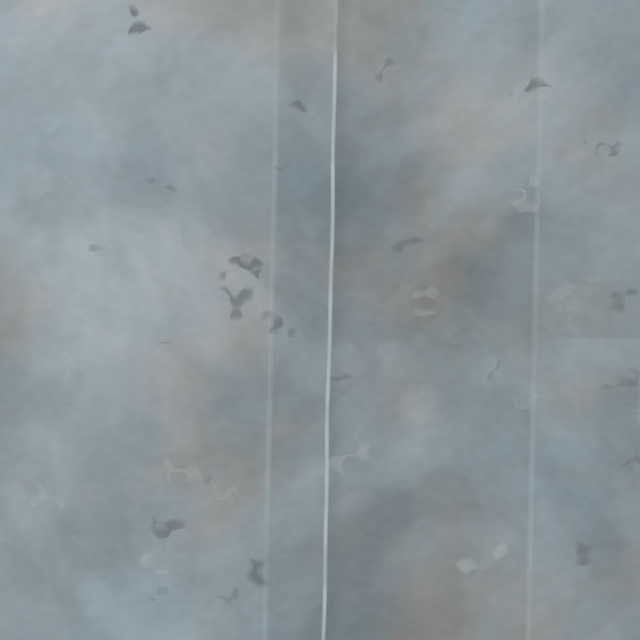
This texture is drawn by a three.js fragment shader. Its source:

```glsl
varying vec2 vUv;

const vec3 DARK_SLATE = vec3(0.485, 0.525, 0.540);
const vec3 LIGHT_SLATE = vec3(0.595, 0.640, 0.662);
const vec3 WARM_TINT = vec3(0.030, -0.002, -0.020);
const vec3 COOL_TINT = vec3(-0.014, 0.002, 0.016);
const vec3 SEAM_COLOR = vec3(0.665, 0.715, 0.725);
const vec3 STAIN_COLOR = vec3(0.36, 0.39, 0.41);
const vec3 CHIP_COLOR = vec3(0.66, 0.69, 0.69);

const float LEAN = 0.021;         // sideways drift of the seams over the height
const float GROOVE_X = 0.505;
const float GROOVE_WIDTH = 0.0036;
const float GROOVE_TOP = 0.92;
const float LAP_X = 0.414;        // first faint overlap
const float LAP_PITCH = 0.411;
const float LAP_WIDTH = 0.005;
const float JOINT_Y = 0.472;
const float CLOUD_SCALE = 4.5;
const float CLOUD_AMOUNT = 1.7;
const float GRAIN_AMOUNT = 0.13;
const float STAIN_CELLS = 8.0;
const float CHIP_CELLS = 6.0;

vec2 hash2(vec2 p) {
  vec3 q = fract(p.xyx * vec3(0.1031, 0.1030, 0.0973));
  q += dot(q, q.yzx + 33.33);
  return fract((q.xx + q.yz) * q.zy);
}

// Blended cellular noise: a weighted mean of jittered cell values
float cellNoise(vec2 p) {
  vec2 cell = floor(p);
  float total = 0.0;
  float weights = 0.0;
  for (int j = -1; j <= 1; j++) {
    for (int i = -1; i <= 1; i++) {
      vec2 id = cell + vec2(float(i), float(j));
      vec2 d = p - id - 0.15 - 0.7 * hash2(id);
      float w = exp(-6.0 * dot(d, d));
      total += w * hash2(id + 71.0).x;
      weights += w;
    }
  }
  return total / weights - 0.5;
}

float clouds(vec2 p) {
  float sum = 0.0;
  float amp = 0.5;
  for (int i = 0; i < 5; i++) {
    sum += amp * cellNoise(p);
    p = mat2(1.6, 1.2, -1.2, 1.6) * p + 17.3;
    amp *= 0.58;
  }
  return sum;
}

// Sparse ragged blots, one at most per cell
float blots(vec2 uv, float cells, float chance, float radius, float seed) {
  vec2 p = uv * cells + 0.35 * vec2(cellNoise(uv * 45.0), cellNoise(uv * 45.0 + 9.0));
  vec2 cell = floor(p);
  float mask = 0.0;
  for (int j = -1; j <= 1; j++) {
    for (int i = -1; i <= 1; i++) {
      vec2 id = cell + vec2(float(i), float(j));
      vec2 rnd = hash2(id + seed);
      vec2 d = (p - id - hash2(id + seed + 37.0)) * vec2(0.75, 1.2);
      float size = radius * cells * mix(0.6, 1.2, rnd.y);
      float blot = 1.0 - smoothstep(0.25 * size, size, length(d));
      mask = max(mask, blot * step(rnd.x, chance) * mix(0.35, 1.0, rnd.y));
    }
  }
  return mask;
}

float line(float d, float width) {
  return 1.0 - smoothstep(0.3 * width, 1.3 * width, abs(d));
}

void main() {
  vec2 uv = vUv;
  float x = uv.x - LEAN * uv.y;
  float lastLap = LAP_X + LAP_PITCH;
  float pastLap = smoothstep(-0.004, 0.004, x - LAP_X);
  float pastGroove = smoothstep(-0.002, 0.003, x - GROOVE_X);
  float pastLast = smoothstep(-0.003, 0.004, x - lastLap);

  // Sheet tones, each lit differently from bottom to top
  float tone = mix(0.52, 0.90, uv.y) + 0.22 * (0.4 - uv.x) * uv.y;
  tone = mix(tone, mix(0.26, 0.66, uv.y), pastLap);
  tone = mix(tone, mix(0.20, 0.38, uv.y), pastGroove);
  tone = mix(tone, mix(0.32, 0.62, uv.y), pastLast);

  // Mottling and fine grain
  vec2 warp = 0.04 * vec2(sin(9.0 * uv.y + 3.0 * uv.x), sin(8.0 * uv.x - 4.0 * uv.y));
  tone += CLOUD_AMOUNT * clouds((uv + warp) * CLOUD_SCALE);
  tone += GRAIN_AMOUNT * cellNoise(uv * vec2(75.0, 110.0));

  // Short cross joint with a paler edge below it
  float below = JOINT_Y - uv.y;
  float joint = smoothstep(-0.002, 0.004, below) * (1.0 - smoothstep(0.02, 0.10, below));
  tone += 0.30 * joint * smoothstep(0.03, 0.07, x - lastLap);

  vec3 color = mix(DARK_SLATE, LIGHT_SLATE, tone);
  float hue = clouds(uv * 3.2 + 41.0);
  color += WARM_TINT * smoothstep(0.02, 0.24, hue) + COOL_TINT * smoothstep(0.02, 0.24, -hue);

  // Stains and pale chips
  color = mix(color, STAIN_COLOR, 0.60 * blots(uv, STAIN_CELLS, 0.24, 0.019, 5.0));
  color = mix(color, CHIP_COLOR, 0.55 * blots(uv, CHIP_CELLS, 0.24, 0.026, 83.0));

  // Faint overlaps
  for (int i = 0; i < 2; i++) {
    float d = x - LAP_X - LAP_PITCH * float(i);
    float wear = 0.5 + cellNoise(vec2(float(i) * 5.0, uv.y * 9.0));
    color = mix(color, SEAM_COLOR, line(d, LAP_WIDTH) * (0.12 + 0.22 * wear));
  }

  // Bright groove with a shaded right edge
  float wobble = 0.0008 * sin(13.0 * uv.y) + 0.0005 * sin(31.0 * uv.y);
  float d = x - GROOVE_X - wobble;
  float shade = smoothstep(0.0, 0.004, d) * (1.0 - smoothstep(0.006, 0.03, d));
  color *= 1.0 - 0.05 * shade;
  float fade = mix(1.0, 0.2, smoothstep(GROOVE_TOP - 0.015, GROOVE_TOP + 0.015, uv.y));
  float wear = 0.85 + 0.5 * cellNoise(vec2(3.0, uv.y * 24.0));
  color = mix(color, SEAM_COLOR, line(d, GROOVE_WIDTH) * fade * wear);

  gl_FragColor = vec4(color, 1.0);
}
```
